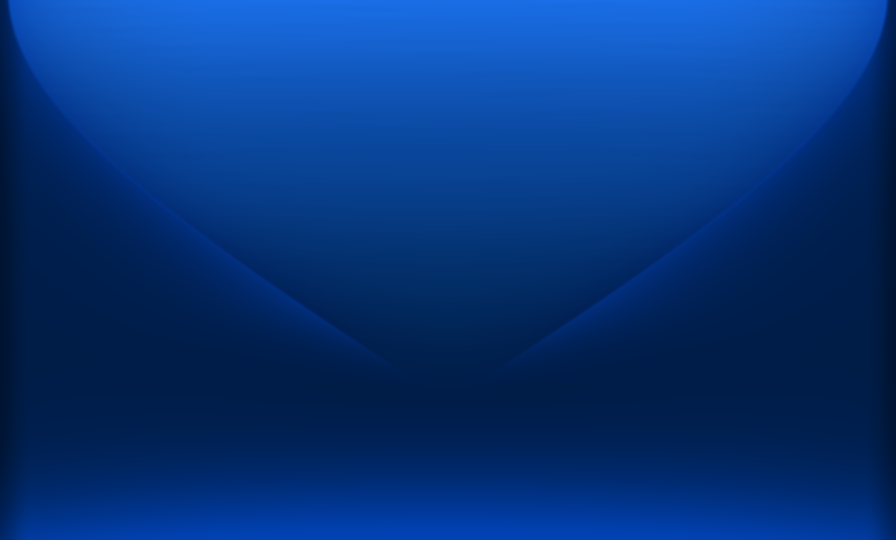
A WebGL 2 fragment shader for this background:

```glsl
#version 300 es
precision highp float;
// Blue envelope-like backdrop: a bright curved flap over navy, with a glow along the floor.
uniform vec2 u_resolution;
out vec4 outColor;

// Half-width of the flap at height h above its tip, in canvas heights.
float flapHalfWidth(float h) {
  return 1.667 * (0.92 * h - 0.53 * pow(max(h, 0.0), 3.4));
}

// Approximate signed distance to the flap edge, negative inside.
float flapDistance(float x, float h) {
  float slope = 1.667 * (0.92 - 1.802 * pow(max(h, 0.0), 2.4));
  return (x - flapHalfWidth(h)) / length(vec2(1.0, slope));
}

// Vertical ramp of the flap, from its dark tip to the bright top.
vec3 flapColor(float y) {
  vec3 c = mix(vec3(0.0, 0.115, 0.28), vec3(0.005, 0.165, 0.37), smoothstep(0.25, 0.47, y));
  c = mix(c, vec3(0.04, 0.285, 0.63), smoothstep(0.38, 0.80, y));
  return mix(c, vec3(0.115, 0.455, 0.95), smoothstep(0.70, 1.10, y));
}

// Faint horizontal streaks from layered sines, about -1 to 1.
float streaks(vec2 p) {
  float a = sin(p.y * 190.0 + 1.5 * sin(p.x * 9.0));
  float b = sin(p.y * 317.0 + 2.0 * sin(p.x * 14.0 + 1.0));
  return 0.5 * (a + b) * (0.6 + 0.4 * sin(p.x * 23.0 + p.y * 31.0));
}

void main() {
  vec2 uv = gl_FragCoord.xy / u_resolution;
  float side = abs(uv.x - 0.5);
  float h = uv.y - 0.255;
  float d = flapDistance(side * 1.667, h);
  float rise = smoothstep(0.0, 0.2, h);
  float border = 0.5 - side;

  // Navy body, with light spilling outward from the flap edge
  vec3 body = mix(vec3(0.0, 0.105, 0.262), vec3(0.0, 0.112, 0.28), smoothstep(0.0, 0.4, side));
  float spill = exp(-max(d, 0.0) / 0.075) * rise;
  body += vec3(0.003, 0.075, 0.225) * spill;

  // Floor glow, bowed down toward the sides
  float floorHeight = uv.y + 0.22 * side * side;
  float glow = exp(-pow(max(floorHeight, 0.0) / 0.125, 1.5));
  body += vec3(0.003, 0.155, 0.45) * glow;

  // Dark left and right borders
  body *= mix(0.65, 1.0, smoothstep(-0.005, 0.035, border));

  // Flap face, dimmed toward its edge and upper corners
  vec3 flap = flapColor(uv.y);
  float inner = exp(min(d, 0.0) / 0.06);
  flap = mix(flap, flap * vec3(0.35, 0.76, 0.9), inner * rise);
  flap *= 1.0 - 0.1 * smoothstep(0.25, 0.5, side);
  flap *= 1.0 + 0.012 * streaks(uv);

  // Join the two with a soft edge and a barely brighter rim
  float inside = 1.0 - smoothstep(-0.005, 0.004, d);
  vec3 color = mix(body, flap, inside * smoothstep(-0.02, 0.06, h));
  color += vec3(0.003, 0.012, 0.035) * exp(-pow(d / 0.004, 2.0)) * rise;
  outColor = vec4(color, 1.0);
}
```
